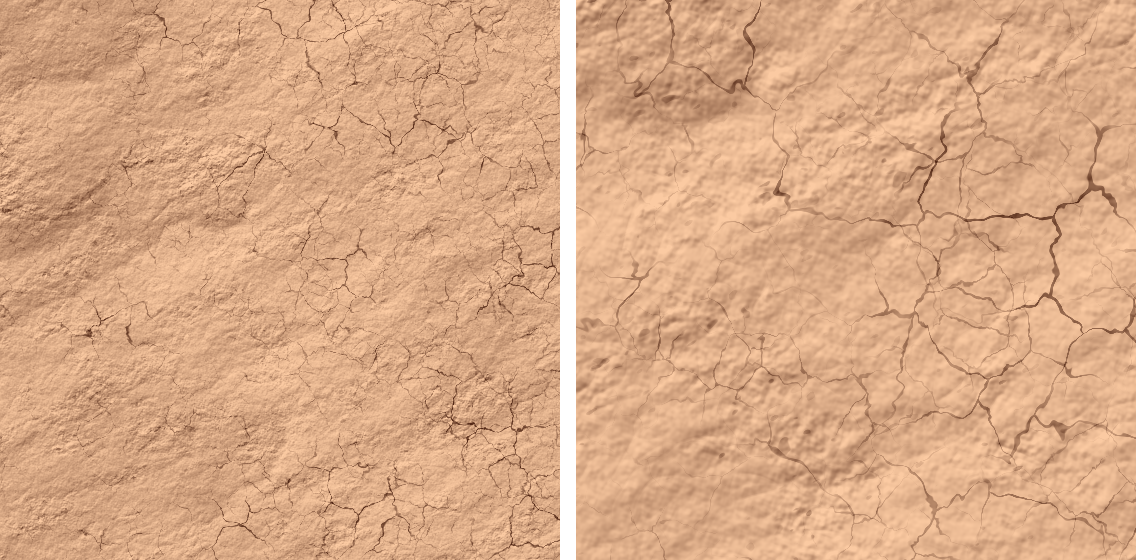
Left: the whole. Right: its middle third, enlarged.
This texture is drawn by a Shadertoy shader. Its source:

```glsl
// Sunlit dry clay: diagonal folds, flaky relief, crumbled patches and fine cracks.
const vec3 SHADOW_CLAY = vec3(0.38, 0.21, 0.13);
const vec3 SUNLIT_CLAY = vec3(0.92, 0.73, 0.58);
const vec2 LIGHT_DIR = vec2(-0.45, 0.89);

vec2 hash22(vec2 p) {
    vec3 q = fract(p.xyx * vec3(0.1031, 0.1030, 0.0973));
    q += dot(q, q.yzx + 33.33);
    return fract((q.xx + q.yz) * q.zy);
}

float corner(vec2 cell, vec2 offset, vec2 f) {
    return dot(hash22(cell + offset + 200.0) * 2.0 - 1.0, f - offset);
}

float gradientNoise(vec2 p) {
    vec2 i = floor(p), f = p - i;
    vec2 u = f * f * f * (f * (f * 6.0 - 15.0) + 10.0);
    return mix(mix(corner(i, vec2(0, 0), f), corner(i, vec2(1, 0), f), u.x),
               mix(corner(i, vec2(0, 1), f), corner(i, vec2(1, 1), f), u.x), u.y);
}

float fbm(vec2 p, int octaves, float gain) {
    float sum = 0.0, amplitude = 1.0;
    for (int i = 0; i < octaves; i++) {
        sum += amplitude * gradientNoise(p);
        p = mat2(1.6, 1.2, -1.2, 1.6) * p + 7.3;
        amplitude *= gain;
    }
    return sum;
}

vec2 warp(vec2 p, float scale, float amount) {
    return p + amount * vec2(fbm(p * scale, 3, 0.55), fbm(p * scale + 41.0, 3, 0.55));
}

// x runs along the folds, y across them
vec2 foldSpace(vec2 p) {
    return mat2(0.88, -0.47, 0.47, 0.88) * p;
}

// Surface height: broad swells, stretched flakes, fine grit
float relief(vec2 p, float rough) {
    vec2 q = foldSpace(warp(p, 9.0, 0.02));
    float swell = 0.05 * fbm(q * vec2(4.0, 9.0), 2, 0.5);
    float flakes = 0.020 * abs(gradientNoise(q * vec2(17.0, 32.0)))
                 + 0.013 * abs(gradientNoise(q * vec2(38.0, 62.0) + 9.0));
    float grit = 0.017 * fbm(p * 36.0, 4, 0.6);
    return swell + flakes * (0.7 + rough) + grit * (0.6 + 1.5 * rough);
}

// Distance to the nearest border between scattered cells
float cellBorder(vec2 p) {
    vec2 base = floor(p), nearest = vec2(0);
    float best = 9.0, border = 9.0;
    for (int k = 0; k < 9; k++) {
        vec2 cell = base + vec2(k % 3 - 1, k / 3 - 1);
        vec2 d = cell + hash22(cell + 90.0) - p;
        if (dot(d, d) < best) { best = dot(d, d); nearest = d; }
    }
    for (int k = 0; k < 25; k++) {
        vec2 cell = base + vec2(k % 5 - 2, k / 5 - 2);
        vec2 d = cell + hash22(cell + 90.0) - p;
        vec2 gap = d - nearest;
        if (dot(gap, gap) > 1e-5) border = min(border, dot(0.5 * (d + nearest), normalize(gap)));
    }
    return border;
}

// Jagged, partly broken crack lines; presence drives strength and width
float cracks(vec2 p, float scale, float width, float presence, float pixel) {
    vec2 jagged = warp(warp(p, scale, 0.28 / scale), scale * 4.0, 0.10 / scale);
    float d = cellBorder(jagged * scale) / scale;
    float broken = gradientNoise(p * scale * 0.45 + 17.0) + 0.5 * gradientNoise(p * scale * 2.0);
    float strength = smoothstep(-0.2, 0.45, broken + presence);
    float halfWidth = width * (0.3 + strength) * (1.0 + 1.3 * gradientNoise(p * scale * 6.0));
    return strength * (1.0 - smoothstep(halfWidth - 0.4 * pixel, halfWidth + 0.6 * pixel, d));
}

// Shaded flank above a crease from a to b, with a lit lip below it
float foldShade(vec2 p, vec2 a, vec2 b, float reach) {
    vec2 dir = normalize(b - a), rel = p - a;
    float along = dot(rel, dir) / length(b - a);
    float side = dot(rel, vec2(-dir.y, dir.x));
    float ends = smoothstep(-0.15, 0.2, along) * (1.0 - smoothstep(0.8, 1.15, along));
    float crease = smoothstep(-0.008, 0.006, side);
    return ends * (0.4 * (1.0 - crease) - crease) * exp(-abs(side) / reach);
}

float clump(vec2 p, vec2 center, float radius) {
    vec2 d = foldSpace(p - center) / radius;
    return exp(-dot(d, d * vec2(0.5, 1.4)));
}

void mainImage(out vec4 fragColor, in vec2 fragCoord) {
    vec2 p = fragCoord / iResolution.y;
    float pixel = 1.0 / iResolution.y;
    vec2 bent = warp(p, 5.0, 0.06);

    // Crumbled clumps, and small scuffed spots between smooth plates
    float rough = 0.5 * smoothstep(0.05, 0.5, fbm(foldSpace(p) * vec2(4.0, 9.0) + 3.0, 3, 0.6) - 0.2 * p.x + 0.1);
    rough += 0.45 * smoothstep(0.0, 0.45, fbm(foldSpace(p) * vec2(11.0, 19.0) + 5.0, 3, 0.6));
    rough += 0.6 * clump(bent, vec2(0.37, 0.69), 0.07) + 0.6 * clump(bent, vec2(0.03, 0.66), 0.06);
    rough = min(rough + 0.4 * clump(bent, vec2(0.5, 0.23), 0.05), 1.1);

    // Directional light on the relief
    float stepSize = 0.0016;
    float slope = (relief(p, rough) - relief(p + LIGHT_DIR * stepSize, rough)) / stepSize;
    float tone = 0.885 + 0.115 * slope;

    // Broad folds and uneven drying
    float folds = foldShade(bent, vec2(0.0, 0.53), vec2(0.22, 0.66), 0.05)
                + foldShade(bent, vec2(0.06, 0.46), vec2(0.54, 0.67), 0.06)
                + foldShade(bent, vec2(0.0, 0.81), vec2(0.33, 0.94), 0.06)
                + foldShade(bent, vec2(0.36, 0.06), vec2(0.53, 0.26), 0.05);
    tone += 0.17 * folds + 0.13 * fbm(foldSpace(p) * vec2(2.5, 5.0) + 12.0, 3, 0.5);
    tone += 0.08 * smoothstep(0.0, 0.6, p.x) - 0.05;
    tone += 0.13 * gradientNoise(p * 240.0);
    tone = min(tone, mix(1.0, tone, 0.6));

    // Dark pits between clods and small shadowed flecks
    float pits = fbm(foldSpace(p) * vec2(45.0, 75.0), 3, 0.6);
    float flecks = fbm(foldSpace(p) * vec2(80.0, 140.0) + 31.0, 2, 0.6);
    tone -= 0.55 * rough * smoothstep(0.40, 0.52, pits);
    tone -= 0.35 * (0.3 + rough) * smoothstep(0.42, 0.52, flecks);

    // Wide cracks and two nets of hairlines, denser to the right
    float presence = 0.3 * p.x - 0.16;
    tone -= 0.75 * cracks(p, 13.0, 0.0008, presence, pixel);
    tone -= 0.50 * cracks(p + 5.0, 21.0, 0.0006, presence, pixel);
    tone -= 0.36 * cracks(p + 9.0, 34.0, 0.0004, presence - 0.05, pixel);

    fragColor = vec4(mix(SHADOW_CLAY, SUNLIT_CLAY, clamp(tone, -0.1, 1.12)), 1.0);
}
```
